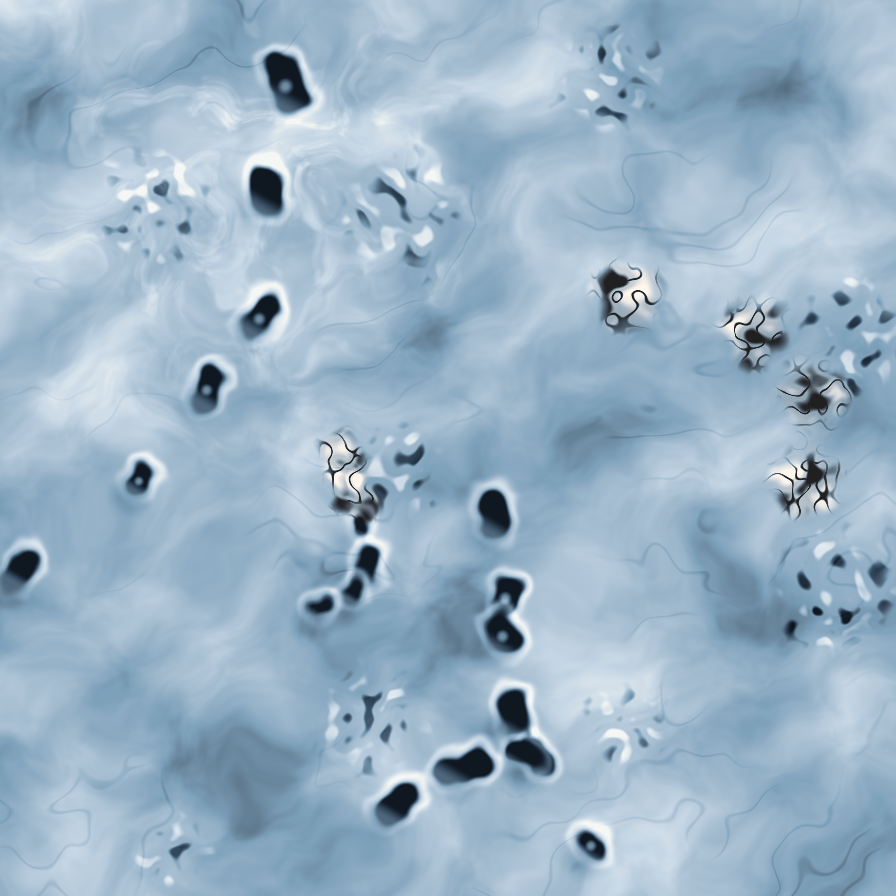
A Shadertoy shader for this texture:

```glsl
// Dark cells and gritty clumps in chains over a cloudy pale blue micrograph field.

float hash(float n) {
    return fract(sin(n * 12.99) * 4375.85);
}

vec2 gradient(vec2 cell) {
    float angle = 6.2832 * fract(sin(dot(cell, vec2(127.1, 311.7))) * 4375.85);
    return vec2(cos(angle), sin(angle));
}

float gradientNoise(vec2 p) {
    vec2 i = floor(p), f = p - i;
    vec2 u = f * f * f * (f * (f * 6.0 - 15.0) + 10.0);
    vec2 e = vec2(1, 0);
    float low = mix(dot(gradient(i), f), dot(gradient(i + e), f - e), u.x);
    float high = mix(dot(gradient(i + e.yx), f - e.yx), dot(gradient(i + 1.0), f - 1.0), u.x);
    return mix(low, high, u.y);
}

float fbm(vec2 p, int octaves, float gain) {
    float sum = 0.0, amplitude = 0.5;
    for (int i = 0; i < octaves; i++) {
        sum += amplitude * gradientNoise(p);
        p = mat2(1.6, 1.2, -1.2, 1.6) * p + 7.3;
        amplitude *= gain;
    }
    return sum;
}

vec2 bezier(vec2 a, vec2 b, vec2 c, float t) {
    return mix(mix(a, b, t), mix(b, c, t), t);
}

// Tone is the red value; the other channels follow the ramp.
vec3 toneRamp(float tone) {
    vec3 col = mix(vec3(0.03, 0.05, 0.08), vec3(0.07, 0.11, 0.15), clamp(tone / 0.07, 0.0, 1.0));
    col = mix(col, vec3(0.18, 0.26, 0.34), clamp((tone - 0.07) / 0.11, 0.0, 1.0));
    col = mix(col, vec3(0.36, 0.46, 0.54), clamp((tone - 0.18) / 0.18, 0.0, 1.0));
    col = mix(col, vec3(0.49, 0.63, 0.73), clamp((tone - 0.36) / 0.13, 0.0, 1.0));
    col = mix(col, vec3(0.62, 0.72, 0.80), clamp((tone - 0.49) / 0.13, 0.0, 1.0));
    col = mix(col, vec3(0.76, 0.83, 0.89), clamp((tone - 0.62) / 0.14, 0.0, 1.0));
    return mix(col, vec3(0.96, 0.97, 0.96), clamp((tone - 0.76) / 0.2, 0.0, 1.0));
}

// One capsule cell with a lit rim, a soft shadow and sometimes a pale eye.
float paintCell(float tone, vec2 q, vec2 axis, float halfLength, float radius, float wobble, float seed) {
    vec2 light = vec2(0.5, 0.86);
    float along = clamp(dot(q, axis), -halfLength, halfLength);
    float d = length(q - axis * along) - radius + wobble;
    float facing = 0.5 + 0.5 * dot(q, light) / max(length(q), 0.001);
    tone -= 0.13 * smoothstep(0.032, 0.004, length(q + 0.02 * light));
    tone += (0.08 + 0.2 * facing) * exp(-pow((d - 0.007) / 0.005, 2.0));
    float inside = 0.05 + 0.26 * smoothstep(0.2, 1.4, -dot(q, light) / radius);
    inside += 0.38 * step(0.62, hash(seed)) * smoothstep(0.6, 0.1, length(q + 0.2 * radius * light) / radius);
    return mix(tone, inside, smoothstep(0.003, -0.004, d));
}

float paintChain(float tone, vec2 p, vec2 a, vec2 b, vec2 c, int count, float size, float wobble, float seed) {
    for (int i = 0; i < count; i++) {
        float id = seed + float(i) * 3.7;
        float t = float(i) / float(count - 1);
        vec2 jitter = vec2(hash(id), hash(id + 1.0)) - 0.5;
        vec2 tangent = mix(b - a, c - b, t);
        vec2 axis = normalize(normalize(tangent) + 0.6 * jitter.yx);
        vec2 q = p - bezier(a, b, c, t) - 0.04 * jitter;
        float scale = size * mix(0.75, 1.2, hash(id + 2.0)) * mix(1.15, 0.9, t);
        tone = paintCell(tone, q, axis, scale * mix(0.3, 1.3, hash(id + 3.0)), scale, wobble, id);
    }
    return tone;
}

float patchMask(vec2 q, float radius, float wobble) {
    return smoothstep(radius, radius * 0.45, length(q) + wobble);
}

float clumpChain(vec2 p, vec2 a, vec2 b, vec2 c, int count, float radius, float wobble) {
    float mask = 0.0;
    for (int i = 0; i < count; i++) {
        float t = float(i) / float(count - 1);
        mask = max(mask, patchMask(p - bezier(a, b, c, t), radius, wobble));
    }
    return mask;
}

void mainImage(out vec4 fragColor, in vec2 fragCoord) {
    vec2 p = fragCoord / iResolution.y;
    vec2 warp = vec2(fbm(p * 6.0 + 3.1, 3, 0.5), fbm(p * 6.0 + 19.7, 3, 0.5));
    float fine = gradientNoise(p * 48.0 + 2.0 * warp);
    float wobble = 0.009 * gradientNoise(p * 40.0 + 5.0);

    // Cloudy ground, brighter and crisper at the upper left.
    mat2 slant = mat2(0.92, -0.39, 0.39, 0.92);
    vec2 cloudPoint = slant * (p + 0.12 * warp) * vec2(5.0, 7.0);
    float glow = smoothstep(0.42, 0.0, length(p - vec2(0.27, 0.79)));
    float tone = 0.605 + 0.03 * (p.y - 0.5) + 0.66 * fbm(cloudPoint, 5, 0.5);
    tone += glow * (0.06 + 0.55 * max(fbm(p * 13.0 + 4.0 * warp, 4, 0.6), 0.0));

    // Faint filaments.
    float thread = smoothstep(0.05, 0.0, abs(gradientNoise(slant * p * vec2(6.0, 17.0) + 2.5 * warp)));
    tone -= 0.08 * thread * smoothstep(0.0, 0.25, gradientNoise(p * 6.0 + 31.0));

    // Loose grit in scattered patches.
    float grit = 0.0;
    for (int i = 1; i <= 9; i++) {
        vec2 center = fract(float(i) * vec2(0.755, 0.57) + vec2(0.66, 0.63));
        grit = max(grit, patchMask(p - center, mix(0.03, 0.085, hash(float(i))), 4.0 * wobble));
    }
    tone -= 0.42 * grit * smoothstep(0.15, 0.4, fine);
    tone += 0.28 * grit * smoothstep(0.15, 0.4, -fine);

    // Crumbled dark clumps with pale surrounds.
    float clump = clumpChain(p, vec2(0.70, 0.67), vec2(0.97, 0.63), vec2(0.90, 0.46), 4, 0.048, 2.0 * wobble);
    clump = max(clump, clumpChain(p, vec2(0.38, 0.49), vec2(0.39, 0.47), vec2(0.40, 0.44), 3, 0.032, 2.0 * wobble));
    float crumb = gradientNoise(p * 36.0 + 3.0 * warp + 11.0);
    float dark = clump * max(smoothstep(0.08, 0.02, abs(fine)), smoothstep(0.08, 0.3, crumb));
    tone += 0.3 * clump * smoothstep(0.0, 0.35, -crumb);
    tone = mix(tone, 0.08, dark);

    // Chains of dense cells.
    tone = paintChain(tone, p, vec2(0.31, 0.89), vec2(0.34, 0.59), vec2(0.04, 0.35), 6, 0.0155, wobble, 2.0);
    tone = paintChain(tone, p, vec2(0.55, 0.41), vec2(0.53, 0.26), vec2(0.65, 0.06), 6, 0.0135, wobble, 41.0);
    tone = paintChain(tone, p, vec2(0.40, 0.42), vec2(0.43, 0.33), vec2(0.36, 0.31), 4, 0.0095, wobble, 73.0);
    tone = paintChain(tone, p, vec2(0.46, 0.10), vec2(0.52, 0.18), vec2(0.58, 0.14), 3, 0.0145, wobble, 97.0);

    vec3 brownTint = vec3(0.05, 0.0, -0.04);
    fragColor = vec4(clamp(toneRamp(tone) + brownTint * clump, 0.0, 1.0), 1.0);
}
```
